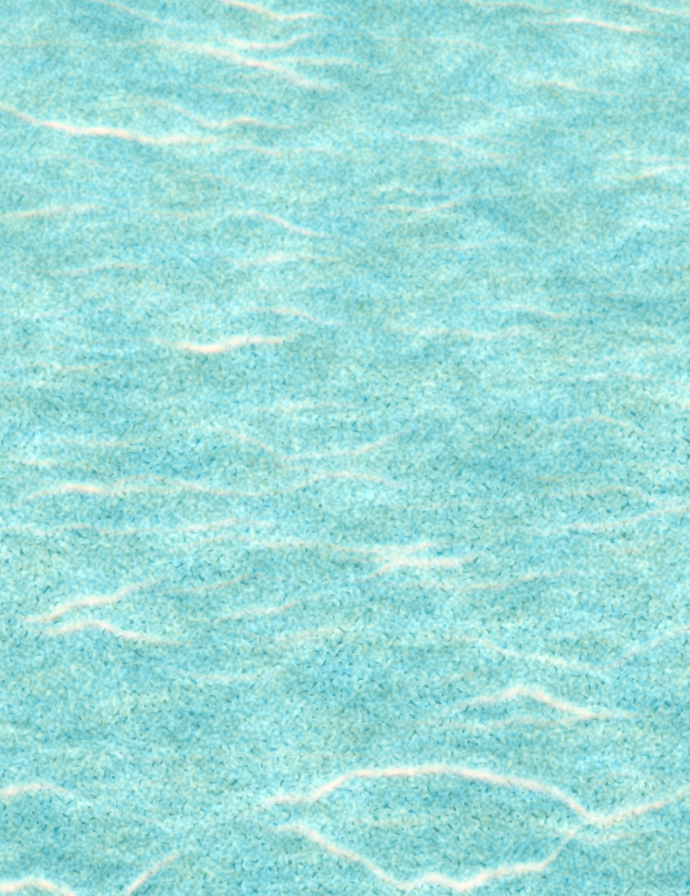
This texture is drawn by a WebGL 1 fragment shader. Its source:

```glsl
precision highp float;
uniform vec2 u_resolution;

// Water colours: the body tone runs from DEEP (0) to PALE (1)
const vec3 DEEP = vec3(0.485, 0.79, 0.785);
const vec3 PALE = vec3(0.69, 0.93, 0.91);
const vec3 GLINT = vec3(1.0, 0.98, 0.93);
const vec3 WARMTH = vec3(0.075, 0.0, -0.065);

// Caustic ridges, in canvas heights
const float ROWS_NEAR = 10.0;
const float ROWS_GAIN = 9.0;
const float RIDGE_WIDTH = 0.0046;
const float DISPERSION = 0.0024;
const float VEIL_HEIGHT = 0.015;
const float TOP_SLOPE = 0.16;

// Sand grain
const float GRAIN_SCALE = 205.0;
const float SPECK_SCALE = 165.0;
const float GRAIN_CONTRAST = 0.92;
const float SPECK_CONTRAST = 1.1;
const float FOLD_CONTRAST = 0.98;
const float BODY_TONE = 0.53;
const mat2 GRAIN_TURN = mat2(0.8, 0.6, -0.6, 0.8);

vec2 randomGradient(vec2 cell) {
  vec3 h = fract(cell.xyx * vec3(0.1031, 0.1030, 0.0973));
  h += dot(h, h.yzx + 33.33);
  float angle = 6.28318 * fract((h.x + h.y) * h.z);
  return vec2(cos(angle), sin(angle));
}

float gradientNoise(vec2 p) {
  vec2 i = floor(p);
  vec2 f = p - i;
  vec2 u = f * f * f * (f * (f * 6.0 - 15.0) + 10.0);
  vec2 e = vec2(1.0, 0.0);
  float a = dot(randomGradient(i), f);
  float b = dot(randomGradient(i + e.xy), f - e.xy);
  float c = dot(randomGradient(i + e.yx), f - e.yx);
  float d = dot(randomGradient(i + e.xx), f - e.xx);
  return mix(mix(a, b, u.x), mix(c, d, u.x), u.y);
}

// Broken wavy ridges: rgb is the dispersed core, a is the veil around it
vec4 ridges(vec2 p, float density, float seed) {
  float rowsPerUnit = density * (ROWS_NEAR + 2.0 * ROWS_GAIN * p.y);
  float row = density * (ROWS_NEAR * p.y + ROWS_GAIN * p.y * p.y);
  float width = RIDGE_WIDTH * mix(1.15, 0.7, p.y) / sqrt(density);
  vec4 sum = vec4(0.0);
  for (int k = -2; k <= 2; k++) {
    float id = floor(row) + float(k);
    float lane = id * 5.73 + seed;
    float wave = 1.1 * gradientNoise(vec2(p.x * 4.6 + seed, lane))
               + 0.35 * gradientNoise(vec2(p.x * 14.0, lane + 40.3));
    float height = (row - id - 0.5 - wave) / rowsPerUnit;
    float presence = smoothstep(-0.12, 0.42,
      gradientNoise(vec2(p.x * 5.2 + 17.0, lane * 1.37 + 9.1)));
    float thickness = width * (0.6 + 0.7 * presence);
    vec3 offset = (vec3(height) + DISPERSION * vec3(1.0, 0.0, -1.0)) / thickness;
    float veil = exp(-max(height, 0.0) / VEIL_HEIGHT)
               * smoothstep(-0.012, 0.004, height);
    sum += presence * vec4(exp(-offset * offset), veil);
  }
  return min(sum, 1.0);
}

// Soft light folds drifting across the floor
float lightFolds(vec2 p) {
  vec2 q = p + 0.03 * vec2(gradientNoise(p * 7.0), gradientNoise(p * 8.0 + 31.7));
  return 0.50 * gradientNoise(q * vec2(4.0, 11.0) + 3.3)
       + 0.55 * gradientNoise(q * vec2(11.0, 34.0) + 12.1)
       + 0.55 * gradientNoise(q * vec2(29.0, 70.0) + 57.9);
}

void main() {
  vec2 p = gl_FragCoord.xy / u_resolution.y;
  vec2 sand = GRAIN_TURN * p + 1.7;
  float far = smoothstep(0.3, 0.95, p.y);

  // Far ridges slope down to the right
  vec2 q = p;
  q.y += TOP_SLOPE * (p.x - 0.4) * smoothstep(0.65, 1.0, p.y);
  q.y += 0.009 * gradientNoise(p * vec2(20.0, 14.0));
  vec4 bold = ridges(q, 1.0, 2.6);
  vec4 fine = ridges(q + vec2(0.37, 0.0), 1.8, 71.4);

  // Vertical streaks comb the veils
  float streaks = 0.85 + 1.1 * gradientNoise(p * vec2(95.0, 24.0));
  float veil = (0.52 * bold.a + 0.26 * fine.a) * streaks;

  // Grain is crisp near the bottom and softer far away
  float grain = gradientNoise(sand * GRAIN_SCALE)
              + 0.65 * gradientNoise(p * GRAIN_SCALE * 0.49 + 19.2);
  float speck = smoothstep(0.18, 0.5, gradientNoise(sand * SPECK_SCALE + 83.0));
  float patches = 0.8 + 0.7 * gradientNoise(p * vec2(9.0, 15.0) + 5.0);

  float tone = BODY_TONE + FOLD_CONTRAST * lightFolds(p) + veil;
  tone -= 0.14 * smoothstep(0.82, 1.0, p.y) + 0.12 * (1.0 - smoothstep(0.0, 0.35, p.y));
  tone += GRAIN_CONTRAST * mix(1.0, 0.75, far) * grain;
  tone -= SPECK_CONTRAST * mix(1.0, 0.4, far) * speck * patches;

  vec3 color = mix(DEEP, PALE, clamp(tone, -0.9, 1.5));
  color += WARMTH * (gradientNoise(sand * 125.0 + 44.0)
         + 0.8 * gradientNoise(p * vec2(12.0, 30.0) + 7.0));

  // Dispersed glints: warm lower edge, cool upper edge
  vec3 glint = 0.80 * bold.rgb + 0.42 * fine.rgb;
  glint *= 0.9 + 0.7 * gradientNoise(p * vec2(55.0, 40.0));
  color = mix(color, GLINT, clamp(glint, 0.0, 1.0));

  gl_FragColor = vec4(clamp(color, 0.0, 1.0), 1.0);
}
```
